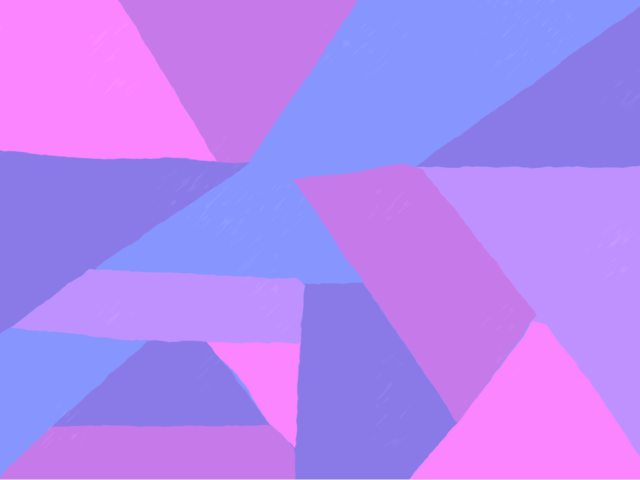
This background is drawn by a WebGL 2 fragment shader. Its source:

```glsl
#version 300 es
precision highp float;
// Hand-painted patchwork of flat pink, violet and blue shards.
uniform vec2 u_resolution;
out vec4 fragColor;

const vec2 GRID = vec2(128.0, 96.0); // canvas size in design units
const vec3 BLUE = vec3(0.53, 0.585, 1.0);
const vec3 VIOLET = vec3(0.54, 0.48, 0.905);
const vec3 MAGENTA = vec3(0.775, 0.475, 0.91);
const vec3 LAVENDER = vec3(0.75, 0.57, 1.0);
const vec3 PINK = vec3(0.985, 0.52, 1.0);

float hash(vec2 p) {
    vec3 q = fract(p.xyx * 0.1031);
    q += dot(q, q.yzx + 33.33);
    return fract((q.x + q.y) * q.z);
}

float noise(vec2 p) {
    vec2 i = floor(p), f = fract(p);
    f = f * f * (3.0 - 2.0 * f);
    return mix(mix(hash(i), hash(i + vec2(1, 0)), f.x),
               mix(hash(i + vec2(0, 1)), hash(i + 1.0), f.x), f.y);
}

// Signed distance to a six-cornered polygon; repeated corners are allowed.
float hexagon(vec2 p, vec2 v[6]) {
    float nearest = 1e6, side = 1.0;
    for (int i = 0, j = 5; i < 6; j = i, i++) {
        vec2 e = v[j] - v[i], w = p - v[i];
        vec2 b = w - e * clamp(dot(w, e) / max(dot(e, e), 1e-6), 0.0, 1.0);
        nearest = min(nearest, dot(b, b));
        bvec3 c = bvec3(p.y >= v[i].y, p.y < v[j].y, e.x * w.y > e.y * w.x);
        if (all(c) || all(not(c))) side = -side;
    }
    return side * sqrt(nearest);
}

float quad(vec2 p, vec2 a, vec2 b, vec2 c, vec2 d) {
    return hexagon(p, vec2[6](a, b, c, d, d, d));
}

// Lays one colour over the canvas, slightly grown to close the seams.
void paint(inout vec3 color, vec3 pigment, float dist, float soft) {
    color = mix(color, pigment, smoothstep(soft, -soft, dist - 0.06));
}

// Sparse dry-brush streaks gathered in patches.
float scratches(vec2 p) {
    vec2 along = vec2(p.x + p.y, p.y - p.x) * vec2(0.3, 1.6);
    float patches = smoothstep(0.6, 0.9, noise(p * 0.09 + 7.0));
    return patches * smoothstep(0.72, 0.95, noise(along));
}

void main() {
    vec2 p = gl_FragCoord.xy / u_resolution * GRID;
    float soft = max(0.2, 0.75 * GRID.y / u_resolution.y);

    // Unsteady hand along every edge
    vec2 q = p + 0.45 * (vec2(noise(p * 0.32), noise(p * 0.32 + 40.0)) - 0.5);
    q += 0.2 * (vec2(noise(p * 1.1 + 9.0), noise(p * 1.1 + 70.0)) - 0.5);

    vec3 color = BLUE;

    // Upper shards
    paint(color, PINK, quad(q, vec2(-2, 98), vec2(22.6, 98),
        vec2(44.2, 63.2), vec2(-2, 63)), soft);
    paint(color, MAGENTA, quad(q, vec2(22.6, 98), vec2(73.1, 98),
        vec2(49.5, 63.3), vec2(43.7, 63.5)), soft);
    paint(color, VIOLET, hexagon(q, vec2[6](vec2(-2, 65.8), vec2(11.7, 64.8),
        vec2(20, 64.1), vec2(33.3, 64.4), vec2(49.6, 63.3), vec2(-2, 28))), soft);
    paint(color, VIOLET, quad(q, vec2(83.3, 62.8), vec2(130, 96.1),
        vec2(130, 62), vec2(100, 62)), soft);

    // Right side
    paint(color, LAVENDER, hexagon(q, vec2[6](vec2(83.3, 62.6), vec2(100, 62.4),
        vec2(130, 62.6), vec2(130, 0), vec2(106.8, 30), vec2(94, 46))), soft);
    paint(color, VIOLET, hexagon(q, vec2[6](vec2(60, 39.3), vec2(72.7, 39.3),
        vec2(91.7, 11.5), vec2(79.7, -2), vec2(58, -2), vec2(58, 20))), soft);
    paint(color, MAGENTA, hexagon(q, vec2[6](vec2(58.7, 60.3), vec2(71.7, 61.5),
        vec2(80.8, 63.2), vec2(84.5, 62.2), vec2(107.3, 33), vec2(91.7, 11.5))), soft);
    paint(color, PINK, hexagon(q, vec2[6](vec2(106.8, 31.6), vec2(109, 31),
        vec2(118.3, 19.4), vec2(132, -2), vec2(80, -2), vec2(91.7, 11.5))), soft);

    // Lower left
    paint(color, VIOLET, quad(q, vec2(30, 28), vec2(41.2, 28),
        vec2(54.2, 10.7), vec2(10.3, 10.6)), soft);
    paint(color, PINK, hexagon(q, vec2[6](vec2(41, 28), vec2(60, 27.6),
        vec2(59.5, 17.7), vec2(59, 6.4), vec2(54.2, 10.8), vec2(48.3, 19.8))), soft);
    paint(color, LAVENDER, hexagon(q, vec2[6](vec2(17.7, 42.1), vec2(59.2, 40.2),
        vec2(61, 39), vec2(60, 27.5), vec2(26.7, 27.9), vec2(2.3, 30.6))), soft);
    paint(color, MAGENTA, hexagon(q, vec2[6](vec2(10.3, 10.7), vec2(54.2, 10.8),
        vec2(58.8, 6.2), vec2(59.2, -2), vec2(-2.1, -2), vec2(0, 0.8))), soft);

    // Paint grain and the pale lower rim
    color += 0.03 * scratches(p);
    color = mix(color, vec3(1), 0.6 * smoothstep(0.2, 0.05, p.y));
    fragColor = vec4(color, 1);
}
```
